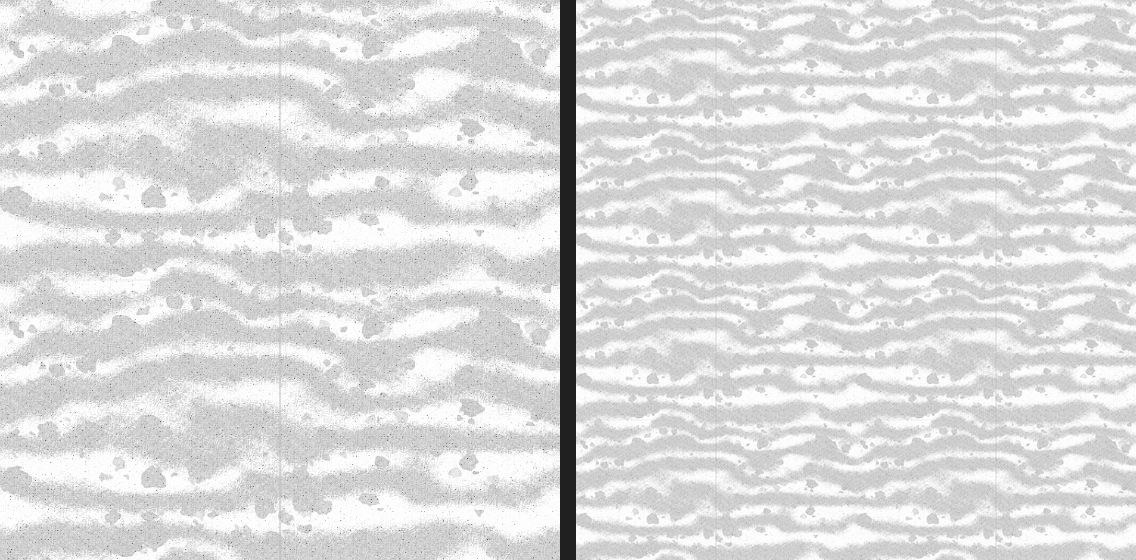
Left, the tile; right, the same tile 2 across and 2 down.
Give the GLSL for this texture, as a three.js fragment shader.

```glsl
// Pale speckled stone with misty grey bands, clustered blots and thin tile joints
varying vec2 vUv;

const float WHITE = 0.992;
const float GREY = 0.822;
const float JOINT_GREY = 0.73;
const float BANDS = 12.0;          // even, the pattern repeats twice upward
const float BAND_BEND = 1.15;
const float BAND_RAGGED = 3.3;
const float RAMP_LOW = -0.80;
const float RAMP_HIGH = 0.98;
const float RAMP_GRAIN = 1.0;
const float GREY_GRAIN = 0.13;
const float LARGE_BLOT_GRID = 6.0;
const float MEDIUM_BLOT_GRID = 16.0;
const float SMALL_BLOT_GRID = 30.0;
const float CLUSTER_GRID = 8.0;
const float BLOT_RAGGED = 0.011;
const float BLOT_EDGE = 0.0014;
const float SPECK_GRID = 180.0;
const float DUST_GRID = 256.0;
const float SPECK_EDGE = 0.0008;
const float JOINT_WIDTH = 0.0011;
const float TAU = 6.2831853;
const vec2 HALF_HEIGHT = vec2(1.0, 0.5);

float hash(vec2 p) {
  return fract(sin(dot(p, vec2(127.1, 311.7))) * 43758.5453);
}

// Value noise that wraps across the width and half the height
float noise(vec2 uv, vec2 freq) {
  vec2 p = uv * freq;
  vec2 i = floor(p);
  vec2 f = fract(p);
  vec2 period = freq * HALF_HEIGHT;
  f = f * f * (3.0 - 2.0 * f);
  float a = hash(mod(i, period) + freq);
  float b = hash(mod(i + vec2(1.0, 0.0), period) + freq);
  float c = hash(mod(i + vec2(0.0, 1.0), period) + freq);
  float d = hash(mod(i + 1.0, period) + freq);
  return mix(mix(a, b, f.x), mix(c, d, f.x), f.y);
}

// Height of the wavy bands: low is grey, high is white
float bandField(vec2 uv) {
  float bend = noise(uv, vec2(6.0, 6.0)) - 0.5;
  float ripple = noise(uv, vec2(13.0, 16.0)) - 0.5;
  float phase = BANDS * uv.y + BAND_BEND * bend + 0.45 * ripple;
  float ragged = 0.42 * noise(uv, vec2(8.0, 14.0))
               + 0.28 * noise(uv, vec2(20.0, 28.0))
               + 0.17 * noise(uv, vec2(46.0, 58.0))
               + 0.13 * noise(uv, vec2(110.0, 124.0)) - 0.5;
  return sin(TAU * phase) + BAND_RAGGED * ragged;
}

// Clustered round blots; returns their cover at this point
float blots(vec2 uv, float grid, float share, float minRadius, float maxRadius, float minCover) {
  vec2 p = uv * grid;
  vec2 i = floor(p);
  float cover = 0.0;
  for (int y = -1; y <= 1; y++) {
    for (int x = -1; x <= 1; x++) {
      vec2 cell = i + vec2(float(x), float(y));
      vec2 id = mod(cell, grid * HALF_HEIGHT) + grid;
      vec2 center = cell + 0.2 + 0.6 * vec2(hash(id + 3.1), hash(id + 7.7));
      float size = hash(id + 13.3);
      float radius = mix(minRadius, maxRadius, size * size);
      float dist = (length((p - center) * vec2(0.9, 1.1)) - radius) / grid;
      float disc = 1.0 - smoothstep(-BLOT_EDGE, BLOT_EDGE, dist);
      float rim = 1.0 - smoothstep(0.0, 0.003, abs(dist + 0.002));
      float strength = mix(minCover, 1.0, hash(id + 19.9)) + 0.15 * rim;
      float crowd = smoothstep(0.25, 0.8, noise((cell + 0.5) / grid, vec2(CLUSTER_GRID)));
      cover = max(cover, disc * strength * step(hash(id + 29.3), share * (0.3 + 1.5 * crowd)));
    }
  }
  return cover;
}

// Tiny dots, each kept inside its own cell
float specks(vec2 uv, float grid, float share, float minRadius, float maxRadius) {
  vec2 p = uv * grid;
  vec2 id = mod(floor(p), grid) + grid;
  vec2 offset = fract(p) - 0.3 - 0.4 * vec2(hash(id + 2.3), hash(id + 5.9));
  offset.x += offset.y * (hash(id + 8.1) - 0.5);
  float radius = mix(minRadius, maxRadius, hash(id + 11.7));
  float dist = length(offset) / grid - radius;
  float disc = 1.0 - smoothstep(-SPECK_EDGE, SPECK_EDGE, dist);
  return disc * step(hash(id + 17.1), share) * mix(0.3, 1.0, hash(id + 23.9));
}

void main() {
  vec2 uv = vUv;
  float grain = noise(uv, vec2(512.0)) - 0.5;

  // Misty bands with a grainy fade
  float white = smoothstep(RAMP_LOW, RAMP_HIGH, bandField(uv) + RAMP_GRAIN * grain);

  // Blots with lobed, frayed outlines and mottled insides
  vec2 lobes = vec2(noise(uv, vec2(52.0)), noise(uv, vec2(58.0))) - 0.5;
  vec2 fray = vec2(noise(uv, vec2(130.0)), noise(uv, vec2(144.0))) - 0.5;
  vec2 blotUv = uv + BLOT_RAGGED * (0.8 * lobes + 0.7 * fray);
  float large = blots(blotUv + BLOT_RAGGED * lobes, LARGE_BLOT_GRID, 0.26, 0.16, 0.38, 0.95);
  float medium = blots(blotUv, MEDIUM_BLOT_GRID, 0.40, 0.16, 0.45, 0.75);
  float small = blots(blotUv, SMALL_BLOT_GRID, 0.36, 0.12, 0.42, 0.35);
  float mottle = 0.75 + 0.5 * noise(uv, vec2(90.0));
  float cover = min(max(large, max(medium, small * mottle)), 1.0);
  white *= 1.0 - cover;
  float tone = mix(GREY, WHITE, white);
  tone += GREY_GRAIN * grain * (1.0 - 0.8 * white) - 0.012 * max(medium, small);

  // Thin joints between the tiles
  vec2 gap = 1.0 - smoothstep(vec2(0.0), vec2(2.0 * JOINT_WIDTH), abs(uv - 0.5));
  tone = mix(tone, min(tone, JOINT_GREY), max(0.75 * gap.x, 0.2 * gap.y));

  // Pale dust and dark specks, denser on the grey
  float dust = specks(uv, DUST_GRID, mix(0.65, 0.2, white), 0.0004, 0.0011);
  float dark = specks(uv, SPECK_GRID, mix(0.27, 0.14, white), 0.0002, 0.0011);
  tone -= 0.11 * dust + 0.45 * dark;

  gl_FragColor = vec4(vec3(clamp(tone, 0.0, 1.0)), 1.0);
}
```
